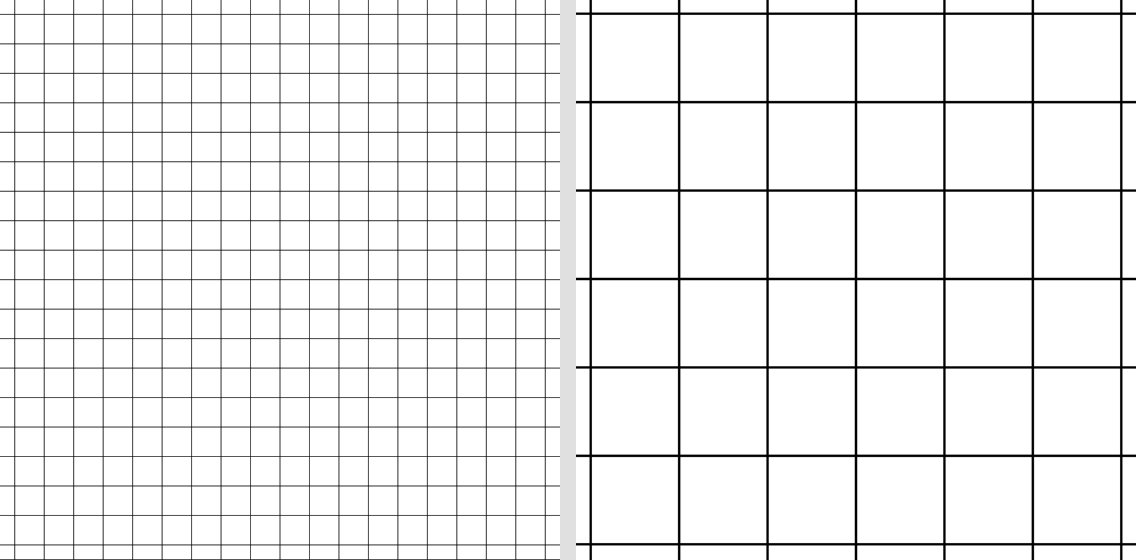
Left, the full canvas; right, a detail of the centre.
Reproduce this pattern procedurally as a WebGL 2 fragment shader.

```glsl
#version 300 es
precision highp float;

uniform vec2 u_resolution;
out vec4 fragColor;

const vec2 REPEATS = vec2(19.0);
const vec2 GRID_SHIFT = vec2(0.0, 0.0006);
const float LINE_WIDTH = 0.00141;
const float EDGE_LINE_Y = 0.0007;
const float FILTER_PIXELS = 1.2;
const vec3 PAPER = vec3(1.0);
const vec3 INK = vec3(0.0);

// Signed offset from the nearest line, in canvas units; lines cross mid-cell.
vec2 gridOffset(vec2 uv, vec2 repeats, vec2 shift) {
    return (fract((uv - shift) * repeats) - 0.5) / repeats;
}

// Share of a box filter that a line of the given width covers.
float lineCoverage(float offset, float width, float footprint) {
    float low = max(offset - 0.5 * footprint, -0.5 * width);
    float high = min(offset + 0.5 * footprint, 0.5 * width);
    return max(high - low, 0.0) / footprint;
}

void main() {
    vec2 uv = gl_FragCoord.xy / u_resolution;
    vec2 footprint = FILTER_PIXELS / u_resolution;

    // Ruled grid
    vec2 offset = gridOffset(uv, REPEATS, GRID_SHIFT);
    float vertical = lineCoverage(offset.x, LINE_WIDTH, footprint.x);
    float horizontal = lineCoverage(offset.y, LINE_WIDTH, footprint.y);

    // Closing rule along the bottom edge
    float edge = lineCoverage(uv.y - EDGE_LINE_Y, LINE_WIDTH, footprint.y);

    float paperShare = (1.0 - vertical) * (1.0 - horizontal) * (1.0 - edge);
    fragColor = vec4(mix(INK, PAPER, paperShare), 1.0);
}
```
